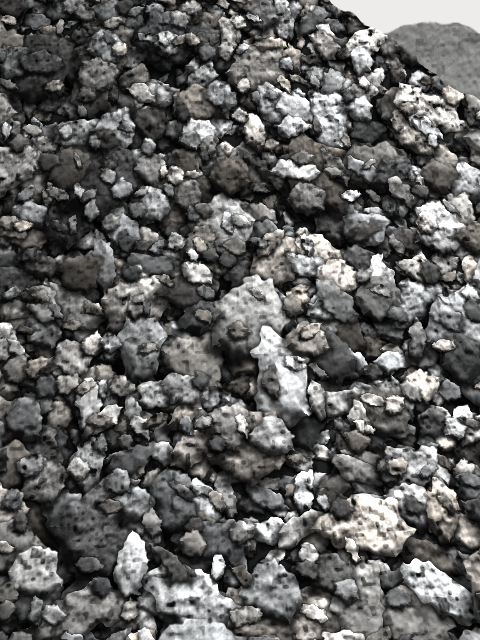
A Shadertoy shader for this texture:

```glsl
float hash(vec2 p) {
    return fract(sin(dot(p, vec2(127.1, 311.7))) * 43758.545);
}

float noise(vec2 p) {
    vec2 i = floor(p), f = fract(p);
    f = f * f * (3.0 - 2.0 * f);
    return mix(mix(hash(i), hash(i + vec2(1, 0)), f.x),
               mix(hash(i + vec2(0, 1)), hash(i + vec2(1, 1)), f.x), f.y);
}

float fbm(vec2 p) {
    float sum = 0.0, amp = 0.5;
    for (int i = 0; i < 4; i++) {
        sum += amp * noise(p);
        p = mat2(1.6, 1.2, -1.2, 1.6) * p + 7.3;
        amp *= 0.55;
    }
    return sum;
}

const vec2 LIGHT = vec2(0.34, 0.94);

// Pitted, embossed surface brightness
float crust(vec2 p, float roughness) {
    float relief = fbm(p) - fbm(p + LIGHT * 0.35);
    float pits = smoothstep(0.62, 0.85, noise(p * 2.3 + 31.0));
    float stains = fbm(p * 0.4 + 11.0) - 0.45;
    return 1.0 + roughness * (1.7 * relief - 0.4 * pits) + 0.5 * stains;
}

// Paints one irregular faceted stone and its contact shadow over col
void paintStone(inout vec3 col, vec2 offset, vec2 id, vec2 grainPos, float pixel) {
    float angle = -0.45 + (hash(id + 3.1) - 0.5) * 2.6;
    float aspect = 1.0 + 1.5 * pow(hash(id + 5.7), 1.5);
    float radius = mix(0.48, 0.76, hash(id + 8.3));
    float c = cos(angle), s = sin(angle);
    mat2 turn = mat2(c, -s, s, c);
    vec2 v = turn * offset;
    v.y *= aspect;

    // Convex outline from jittered half planes
    float d = length(v) - 0.95;
    vec2 face = normalize(v + 0.0001);
    for (int i = 0; i < 7; i++) {
        float k = float(i);
        float a = 0.8976 * (k + 0.7 * hash(id + k * 1.37));
        vec2 dir = vec2(cos(a), sin(a));
        float e = dot(v, dir) - radius * mix(0.72, 1.0, hash(id + k * 2.91 + 40.0));
        if (e > d) { d = e; face = dir; }
    }

    // Shadow falls mostly below the stone
    float below = 0.5 - 0.5 * dot(normalize(offset + 0.0001), LIGHT);
    col *= 1.0 - mix(0.4, 0.88, below) * (1.0 - smoothstep(-0.02, 0.12 + 0.2 * below, d));

    float mask = 1.0 - smoothstep(-pixel, pixel, d * 0.8);
    if (mask <= 0.0) return;

    float tone = mix(0.27, 0.84, pow(hash(id + 12.9), 1.1));
    float lit = dot(face * turn, LIGHT);
    float bevel = smoothstep(-0.24, -0.04, d + 0.16 * (noise(grainPos * 0.7) - 0.5));
    float shade = 1.0 + 0.35 * dot(offset, LIGHT) + bevel * (0.5 * lit - 0.2);
    shade *= crust(grainPos + 50.0 * hash(id), mix(0.6, 1.5, hash(id + 15.2)));
    vec3 tint = mix(vec3(0.985, 1.0, 1.01), vec3(1.05, 1.0, 0.94), pow(hash(id + 19.4), 2.0));
    col = mix(col, tint * max(tone * shade, 0.05), mask);
}

// Layers of stones, from filler rubble to slabs and loose chips
vec3 rubble(vec2 q, float pixel) {
    float sizes[6] = float[6](0.055, 0.085, 0.13, 0.19, 0.105, 0.05);
    float shares[6] = float[6](1.0, 0.95, 0.8, 0.55, 0.4, 0.2);
    vec3 col = vec3(0.12, 0.125, 0.125);
    for (int n = 0; n < 6; n++) {
        vec2 p = q / sizes[n] + 13.7 * float(n);
        vec2 cell = floor(p);
        vec2 warp = vec2(noise(p * 4.0), noise(p * 4.0 + 60.0)) - 0.5;
        warp += 0.6 * (vec2(noise(p * 11.0), noise(p * 11.0 + 90.0)) - 0.5);
        for (int y = 1; y >= -1; y--)
            for (int x = -1; x <= 1; x++) {
                vec2 at = cell + vec2(x, y);
                vec2 id = at + 71.0 * float(n);
                if (hash(id + 0.5) > shares[n]) continue;
                vec2 centre = at + 0.2 + 0.6 * vec2(hash(id + 1.3), hash(id + 2.6));
                paintStone(col, p - centre + 0.14 * warp, id, q * 34.0, pixel / sizes[n]);
            }
    }
    return col;
}

void mainImage(out vec4 fragColor, in vec2 fragCoord) {
    vec2 uv = fragCoord / iResolution.x;
    float top = iResolution.y / iResolution.x;

    // Stones shrink towards the top of the heap
    float depth = 1.0 + 0.5 * uv.y;
    vec2 q = vec2((uv.x - 0.5) * depth, uv.y * (1.0 + 0.25 * uv.y));
    vec3 col = rubble(q, depth / iResolution.x);
    col *= mix(0.84, 1.12, smoothstep(0.0, 0.8, uv.x - 0.25 * uv.y + 0.15));

    // Pale sky and a hazy far hill behind the ridge
    float hill = top - 0.045 - 2.5 * pow(uv.x - 0.9, 2.0) + 0.02 * (fbm(uv * 25.0) - 0.5);
    vec3 hillCol = vec3(0.53, 0.53, 0.525) * mix(1.0, crust(uv * 40.0, 1.0), 0.5);
    vec3 back = mix(hillCol, vec3(0.93, 0.925, 0.92), smoothstep(-0.003, 0.003, uv.y - hill));
    float ridge = top - 0.72 * (uv.x - 0.69) + 0.05 * (fbm(uv * 16.0) - 0.5);
    col = mix(col, back, smoothstep(-0.002, 0.002, uv.y - ridge));

    fragColor = vec4(clamp(col, 0.0, 1.0), 1.0);
}
```
